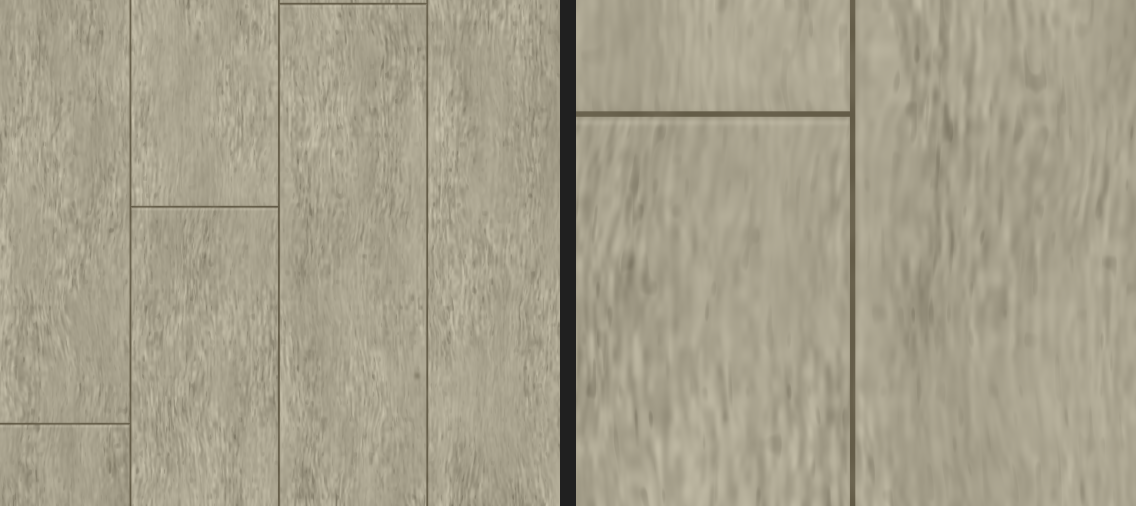
Left: the whole. Right: its middle third, enlarged.
Reproduce this texture procedurally as a Shadertoy shader.

```glsl
// Grey-beige oak floor: four staggered columns of upright planks with thin dark seams.
// Each plank seeds its own stretched value noise for bands, wavy grain and short pores;
// soft knots sit in alternate columns and a pale bevel lines the seams.

float hash(vec2 p) {
    vec3 q = fract(p.xyx * vec3(0.1031, 0.1030, 0.0973));
    q += dot(q, q.yzx + 33.33);
    return fract((q.x + q.y) * q.z);
}

float noise(vec2 p) {
    vec2 i = floor(p), f = fract(p);
    f = f * f * (3.0 - 2.0 * f);
    return mix(mix(hash(i), hash(i + vec2(1, 0)), f.x),
               mix(hash(i + vec2(0, 1)), hash(i + vec2(1, 1)), f.x), f.y);
}

float fbm(vec2 p) {
    float sum = 0.0, weight = 0.5;
    for (int i = 0; i < 4; i++) {
        sum += weight * noise(p);
        p = p * 2.03 + 17.3;
        weight *= 0.5;
    }
    return sum / 0.9375;
}

// Brightness offset of the wood at p, centred on zero
float woodGrain(vec2 p, float seed) {
    vec2 shift = vec2(seed * 37.0, seed * 61.0);
    float warp = fbm(p * vec2(11.0, 5.0) + shift);
    vec2 q = p + vec2(0.035 * (warp - 0.5), 0.0);

    float bands = fbm(q * vec2(24.0, 3.0) + shift) - 0.5;
    float blotches = fbm(p * vec2(9.0, 6.0) + shift + 40.0) - 0.5;
    float fibres = noise(q * vec2(210.0, 48.0) + shift) - 0.5;
    float fine = noise(q * vec2(330.0, 110.0) + shift + 9.0) - 0.5;
    float rings = sin(q.x * 780.0 + 9.0 * noise(p * vec2(30.0, 14.0) + shift));
    float pores = smoothstep(0.72, 0.95, noise(q * vec2(240.0, 65.0) + shift + 77.0));

    // Texture strength drifts, leaving some smooth patches
    float relief = mix(0.45, 1.2, smoothstep(0.3, 0.65, fbm(p * vec2(20.0, 9.0) + shift + 5.0)));
    return 0.10 * bands + 0.09 * blotches
         + relief * (0.10 * fibres + 0.07 * fine + 0.014 * rings - 0.06 * pores);
}

void mainImage(out vec4 fragColor, in vec2 fragCoord) {
    vec2 p = fragCoord / iResolution.x;
    float pixel = 1.0 / iResolution.x;

    // Plank layout: column, stagger of the end joint, row
    float plankWidth = 0.265, plankLength = 1.3;
    float column = floor((p.x + 0.032) / plankWidth);
    float x = p.x + 0.032 - column * plankWidth;
    float joint = 0.147 + 0.4 * column - 0.0125 * column * column;
    float row = floor((p.y - joint) / plankLength);
    float y = p.y - joint - row * plankLength;
    float below = plankLength - y;
    float seed = 1.0 + column + 5.0 * (row + 2.0);

    // Wood, with a slight tone of its own for each plank
    float tone = woodGrain(p, seed) + 0.022 * (hash(vec2(seed, 3.7)) - 0.5);
    vec3 color = vec3(0.664, 0.640, 0.560) + tone * vec3(1.0, 1.0, 0.96);

    // Knots: broad and faint or small and dark, in every other column
    float small = clamp(0.5 * column, 0.0, 1.0);
    vec2 knot = vec2(x - mix(0.227, 0.247, small), below - 0.06 - 0.302 * column);
    knot.x += 0.012 * (noise(p * 50.0) - 0.5) * (1.0 - small);
    knot /= mix(vec2(0.013, 0.03), vec2(0.005, 0.007), small);
    float knotShade = exp(-dot(knot, knot)) * (1.0 - mod(column, 2.0));
    color -= mix(0.09, 0.16, small) * knotShade;

    // Seams with a pale bevel to the right and below
    float side = min(x, plankWidth - x);
    float end = min(y, below);
    float bevel = max(exp(-pow((x - 0.005) / 0.002, 2.0)) * 0.5,
                      exp(-pow((below - 0.005) / 0.002, 2.0)));
    color += 0.045 * bevel;
    float edge = min(side, end);
    float wear = 0.8 + 0.2 * noise(p * 60.0);
    color = mix(color, vec3(0.50, 0.47, 0.39), 0.4 * exp(-edge / 0.0018));
    float seam = 1.0 - smoothstep(0.0016 - 0.6 * pixel, 0.0016 + 0.6 * pixel, edge);
    color = mix(color, vec3(0.38, 0.35, 0.27), seam * wear);

    fragColor = vec4(color, 1.0);
}
```
